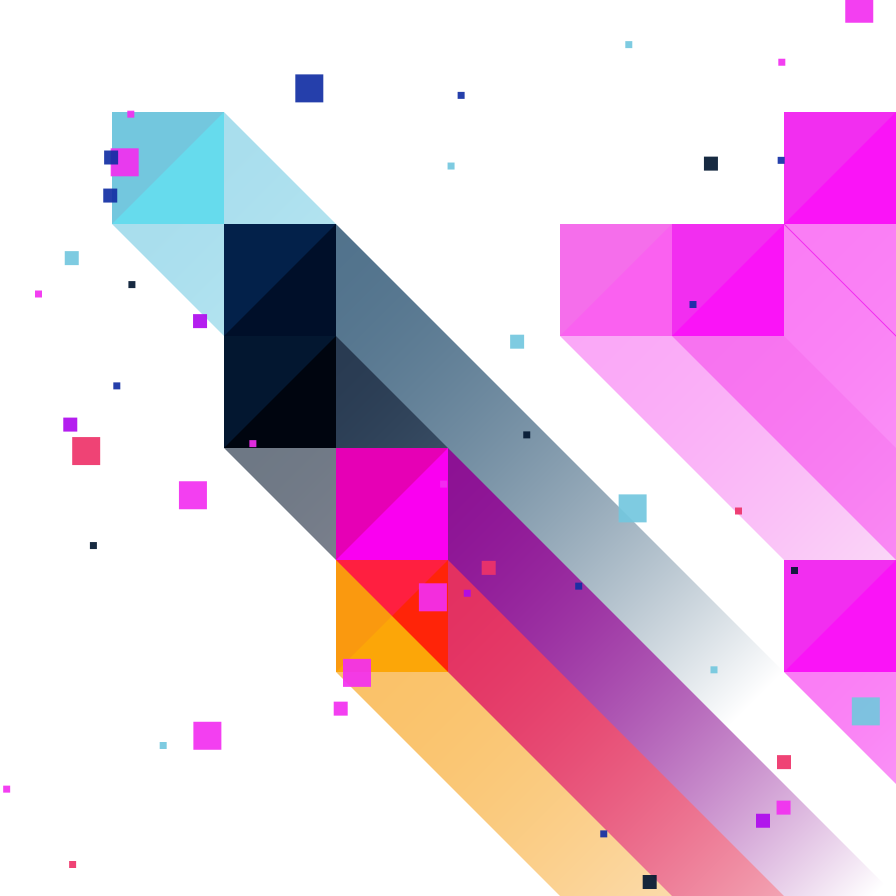
Give the GLSL for this background, as a WebGL 1 fragment shader.

```glsl
precision highp float;

uniform vec2 u_resolution;

const float CELLS = 8.0;
const vec3 WHITE = vec3(1.0);
const vec3 MAGENTA = vec3(0.98, 0.08, 0.97);
const vec3 ORCHID = vec3(0.95, 0.18, 0.94);
const vec3 PINK = vec3(0.98, 0.49, 0.96);
const vec3 PALE_PINK = vec3(0.98, 0.66, 0.97);
const vec3 CYAN = vec3(0.45, 0.78, 0.87);
const vec3 NAVY = vec3(0.01, 0.09, 0.19);
const vec3 CRIMSON = vec3(0.93, 0.20, 0.41);

vec3 hash3(float n) {
  vec3 q = fract(n * vec3(0.1031, 0.1130, 0.0973));
  q += dot(q, q.yzx + 33.33);
  return fract((q.xxy + q.yzz) * q.zyx);
}

// Soft coverage of the interval from lo to hi
float slab(float x, float lo, float hi, float soft) {
  return clamp((x - lo) / soft + 0.5, 0.0, 1.0)
       * clamp((hi - x) / soft + 0.5, 0.0, 1.0);
}

float box(vec2 p, vec2 lo, vec2 hi, float px) {
  return slab(p.x, lo.x, hi.x, px) * slab(p.y, lo.y, hi.y, px);
}

// Diagonal strip: across is x - y, along is x + y
vec3 ribbon(vec3 base, vec2 p, vec2 across, vec2 along,
            vec3 nearColor, vec3 farColor, float px) {
  float s = p.x + p.y;
  float soft = px * 1.414;
  float t = clamp((s - along.x) / (along.y - along.x), 0.0, 1.0);
  float cover = slab(p.x - p.y, across.x, across.y, soft)
              * slab(s, along.x, along.y, soft);
  return mix(base, mix(nearColor, farColor, pow(t, 1.8)), cover);
}

// Unit square split along its rising diagonal
vec3 tile(vec3 base, vec2 p, vec2 corner, vec3 upper, vec3 lower, float px) {
  vec2 q = p - corner;
  float split = clamp((q.x + q.y - 1.0) / (px * 1.414) + 0.5, 0.0, 1.0);
  return mix(base, mix(upper, lower, split), box(q, vec2(0.0), vec2(1.0), px));
}

vec3 confettiColor(float pick) {
  if (pick < 0.18) return CYAN;
  if (pick < 0.42) return ORCHID;
  if (pick < 0.62) return NAVY;
  if (pick < 0.77) return CRIMSON;
  if (pick < 0.90) return vec3(0.07, 0.18, 0.64);
  return vec3(0.68, 0.04, 0.93);
}

vec3 confetti(vec3 base, vec2 p, float px) {
  for (int i = 0; i < 46; i++) {
    float n = float(i) + 1.0;
    vec3 spot = hash3(n * 7.31);
    float tier = n < 11.0 ? 0.25 : (n < 24.0 ? 0.125 : 0.0625);
    vec2 center = spot.xy * CELLS;
    float cover = box(p - center, vec2(-0.5 * tier), vec2(0.5 * tier), px);
    base = mix(base, confettiColor(spot.z), cover * 0.92);
  }
  return base;
}

// Long shadows and tiles of the central staircase
vec3 staircase(vec3 c, vec2 p, float px) {
  float lap = 0.03;
  c = ribbon(c, p, vec2(-1.0, 1.0), vec2(3.0, 5.0), vec3(0.66, 0.87, 0.93), vec3(0.70, 0.89, 0.94), px);
  c = ribbon(c, p, vec2(-lap, 1.0), vec2(5.0, 13.0), vec3(0.32, 0.45, 0.55), WHITE, px);
  c = ribbon(c, p, vec2(-2.0, -1.0 + lap), vec2(6.0, 8.0), vec3(0.43, 0.47, 0.52), vec3(0.48, 0.50, 0.55), px);
  c = ribbon(c, p, vec2(-1.0, 0.0), vec2(6.0, 8.0), vec3(0.16, 0.23, 0.32), vec3(0.22, 0.30, 0.39), px);
  c = ribbon(c, p, vec2(-1.0 - lap, 0.0), vec2(8.0, 15.8), vec3(0.55, 0.07, 0.58), WHITE, px);
  c = ribbon(c, p, vec2(-2.0 - lap, -1.0), vec2(9.0, 16.0), vec3(0.89, 0.19, 0.38), vec3(0.97, 0.78, 0.80), px);
  c = ribbon(c, p, vec2(-3.0, -2.0), vec2(9.0, 16.0), vec3(0.98, 0.76, 0.41), vec3(0.99, 0.94, 0.88), px);

  c = tile(c, p, vec2(1.0, 1.0), CYAN, vec3(0.40, 0.86, 0.93), px);
  c = tile(c, p, vec2(2.0, 2.0), vec3(0.01, 0.13, 0.29), vec3(0.0, 0.06, 0.16), px);
  c = tile(c, p, vec2(2.0, 3.0), NAVY, vec3(0.0, 0.02, 0.06), px);
  c = tile(c, p, vec2(3.0, 4.0), vec3(0.90, 0.0, 0.71), vec3(0.98, 0.0, 0.94), px);

  // Amber tile with a red half above its falling diagonal
  vec2 amber = vec2(3.0, 5.0);
  vec3 low = tile(c, p, amber, vec3(0.98, 0.60, 0.06), vec3(0.99, 0.65, 0.03), px);
  vec3 high = tile(c, p, amber, vec3(1.0, 0.12, 0.25), vec3(1.0, 0.14, 0.03), px);
  return mix(low, high, clamp((p.x - p.y + 2.0) / (px * 1.414) + 0.5, 0.0, 1.0));
}

vec3 pinkBlocks(vec3 c, vec2 p, float px) {
  float lap = 0.03;
  c = ribbon(c, p, vec2(2.0, 3.0 + lap), vec2(8.0, 13.0), PALE_PINK, vec3(0.98, 0.84, 0.97), px);
  c = ribbon(c, p, vec2(3.0, 4.0 + lap), vec2(9.0, 14.0), vec3(0.97, 0.45, 0.94), vec3(0.98, 0.58, 0.96), px);
  c = ribbon(c, p, vec2(4.0, 6.0), vec2(9.0, 14.0), PINK, PALE_PINK, px);
  c = ribbon(c, p, vec2(4.994, 5.006), vec2(9.0, 14.0), ORCHID, ORCHID, px);
  c = ribbon(c, p, vec2(1.0, 2.0), vec2(13.0, 16.0), PINK, PALE_PINK, px);

  c = tile(c, p, vec2(5.0, 2.0), vec3(0.96, 0.43, 0.92), vec3(0.98, 0.38, 0.94), px);
  c = tile(c, p, vec2(6.0, 2.0), ORCHID, MAGENTA, px);
  c = tile(c, p, vec2(7.0, 1.0), ORCHID, MAGENTA, px);
  return tile(c, p, vec2(7.0, 5.0), ORCHID, MAGENTA, px);
}

void main() {
  vec2 uv = gl_FragCoord.xy / u_resolution;
  vec2 p = vec2(uv.x, 1.0 - uv.y) * CELLS;
  float px = CELLS / min(u_resolution.x, u_resolution.y);
  vec3 color = staircase(WHITE, p, px);
  color = pinkBlocks(color, p, px);
  gl_FragColor = vec4(confetti(color, p, px), 1.0);
}
```
